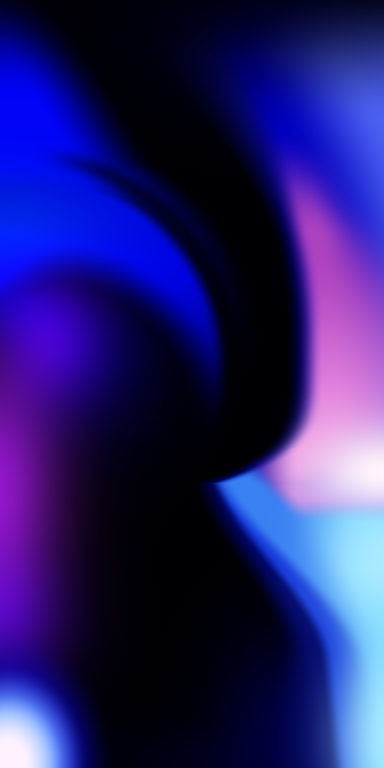
Reproduce this background procedurally as a WebGL 2 fragment shader.

```glsl
#version 300 es
precision highp float;
// Soft folds of blue, violet and white light flowing over black.
// Elliptic arcs shape the left ribbon, a curved edge bounds the right side,
// and Gaussian glows tint both. Units: width = 1, height = 2, y downwards.

uniform vec2 u_resolution;
out vec4 fragColor;

float glow(vec2 p, vec2 center, vec2 radius) {
  vec2 q = (p - center) / radius;
  return exp(-dot(q, q));
}

// Approximate signed distance to an ellipse, negative inside
float ellipse(vec2 p, vec2 center, vec2 radius) {
  return (length((p - center) / radius) - 1.0) * min(radius.x, radius.y);
}

// 1 below lo, falling to 0 above hi
float fall(float lo, float hi, float x) {
  return 1.0 - smoothstep(lo, hi, x);
}

vec3 leftRibbon(vec2 p) {
  float inner = ellipse(p, vec2(0.16, 1.12), vec2(0.375, 0.42));
  float outer = ellipse(p, vec2(0.05, 0.97), vec2(0.535, 0.54));
  float veil = ellipse(p, vec2(0.05, 0.93), vec2(0.60, 0.58));
  float hollow = smoothstep(-0.05, 0.07, inner);
  float tail = fall(0.68, 1.20, p.y);

  // Main ribbon, faint outer veil and the broad corner light
  float ribbon = fall(-0.035, 0.025, outer) * hollow * tail * 0.85;
  float outerVeil = fall(-0.04, 0.035, veil) * hollow * fall(0.35, 1.0, p.y)
                  * mix(0.75, 0.32, smoothstep(0.15, 0.5, p.x));
  float corner = fall(-0.12, 0.11, p.x - 0.05 - 0.6 * p.y)
               * smoothstep(-0.08, 0.26, p.y) * fall(0.42, 0.75, p.y) * hollow;
  float light = max(max(ribbon, outerVeil), corner * 0.95);

  // Dark crease beside the ribbon
  float crease = exp(-pow((outer - 0.025) / 0.025, 2.0));
  light *= 1.0 - 0.55 * crease * smoothstep(0.08, 0.28, p.x);
  vec3 color = vec3(0.0, 0.01, 1.0) * light;
  color.g += 0.16 * light * glow(p, vec2(0.0, 0.58), vec2(0.3, 0.13));

  // Violet light below the ribbon
  color += vec3(0.58, 0.09, 0.78) * glow(p, vec2(-0.02, 1.27), vec2(0.17, 0.32));
  color += vec3(0.22, 0.0, 0.48) * glow(p, vec2(0.14, 0.88), vec2(0.13, 0.16));
  color += vec3(0.0, 0.0, 0.27) * glow(p, vec2(0.24, 0.92), vec2(0.18, 0.22));
  color += vec3(0.0, 0.0, 0.5) * glow(p, vec2(0.0, 0.76), vec2(0.14, 0.12));
  color += vec3(0.16, 0.0, 0.5) * glow(p, vec2(0.0, 1.62), vec2(0.17, 0.17));

  // White light in the bottom corner
  float r = length((p - vec2(0.02, 1.99)) / vec2(1.0, 1.25));
  color = mix(color, vec3(0.04, 0.02, 0.85), fall(0.10, 0.29, r));
  color = mix(color, vec3(0.45, 0.68, 1.0), fall(0.09, 0.21, r));
  return mix(color, vec3(1.0, 0.95, 0.98), fall(0.04, 0.15, r));
}

vec3 rightLight(vec2 p, out float cover) {
  // The upper edge bulges right, the lower edge sweeps back below the waist
  float t = p.y - 0.885;
  float upper = 0.795 - (t < 0.0 ? 0.46 * t * t : 34.0 * pow(t, 5.0));
  float lower = mix(0.54, 0.78, smoothstep(1.2, 1.72, p.y));
  float d = p.x - max(upper, lower);
  float soft = 0.05 + 0.13 * fall(0.1, 0.65, p.y) + 0.05 * smoothstep(1.6, 1.9, p.y);
  cover = smoothstep(-soft, soft * 0.7, d) * smoothstep(0.0, 0.38, p.y + 0.12 * p.x - 0.06);

  // Upper part: blue, then pink spreading inwards from the edge
  vec3 top = mix(vec3(0.0, 0.0, 0.75), vec3(0.3, 0.38, 0.95), smoothstep(0.08, 0.36, d));
  float spread = mix(0.08, 0.32, smoothstep(0.5, 1.0, p.y));
  float pink = smoothstep(-0.03, 0.05, d) * exp(-pow(max(d - 0.06, 0.0) / spread, 2.0))
             * smoothstep(0.33, 0.62, p.y);
  vec3 rose = mix(vec3(0.68, 0.26, 0.75), vec3(0.9, 0.52, 0.87), smoothstep(0.65, 1.1, p.y));
  top = mix(top, rose, pink);
  top = mix(top, vec3(1.0, 0.96, 0.98), glow(p, vec2(1.0, 1.23), vec2(0.23, 0.13)));
  top = mix(vec3(0.03, 0.03, 0.65), top, max(smoothstep(0.0, 0.06, d) * fall(1.1, 1.2, p.y),
            smoothstep(0.62, 0.78, p.x)));

  // Lower part: blue folds opening into cyan
  float fold = smoothstep(-0.01, 0.05, d - 0.3 * (p.y - 1.23));
  float innerFold = smoothstep(-0.01, 0.03, d - 0.12 * (p.y - 1.2));
  vec3 base = mix(vec3(0.0, 0.02, 0.42), vec3(0.08, 0.22, 0.85), innerFold);
  base = mix(base, vec3(0.25, 0.55, 0.97), fold * 0.85);
  base = mix(base, vec3(0.5, 0.85, 1.0), smoothstep(0.06, 0.24, d) * smoothstep(0.72, 0.95, p.x));
  base = mix(base, vec3(0.72, 0.94, 1.0), 0.8 * glow(p, vec2(1.02, 1.46), vec2(0.16, 0.14)));
  base = mix(base, vec3(0.72, 0.95, 1.0), 0.7 * glow(p, vec2(1.02, 1.92), vec2(0.15, 0.2)));

  float seam = 1.33 - 0.12 * fall(0.62, 0.8, p.x);
  return mix(top, base, smoothstep(seam - 0.035, seam + 0.035, p.y));
}

void main() {
  vec2 p = gl_FragCoord.xy / u_resolution * vec2(1.0, 2.0);
  p.y = 2.0 - p.y;

  // Faint navy in the dark ground
  vec3 color = vec3(0.0, 0.0, 0.015);
  color += vec3(0.0, 0.0, 0.1) * glow(p, vec2(0.75, 0.08), vec2(0.35, 0.2));
  color += vec3(0.0, 0.0, 0.22) * glow(p, vec2(0.74, 1.9), vec2(0.16, 0.24));
  color += vec3(0.0, 0.0, 0.07) * glow(p, vec2(0.5, 2.0), vec2(0.2, 0.1));
  color += leftRibbon(p);

  float cover;
  vec3 light = rightLight(p, cover);
  color = mix(color, light, cover);
  fragColor = vec4(clamp(color, 0.0, 1.0), 1.0);
}
```
